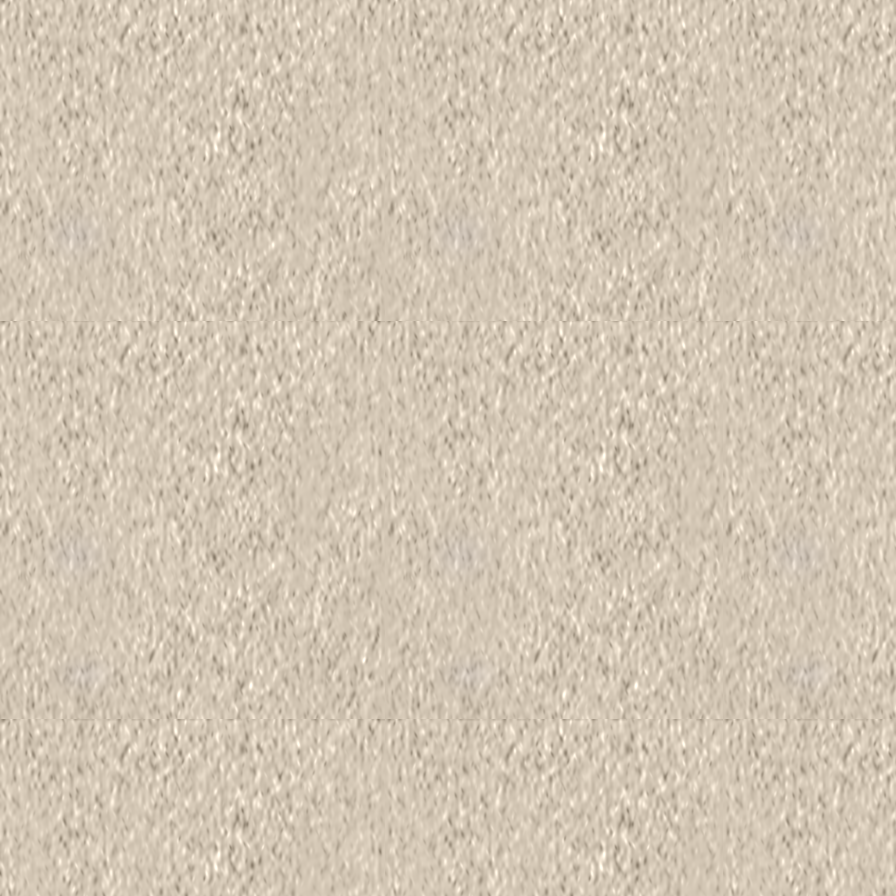
Reproduce this texture procedurally as a WebGL 2 fragment shader.

```glsl
#version 300 es
precision highp float;
// Beige sandy stone: fine embossed grains on a patch repeated with uneven overlaps.

uniform vec2 u_resolution;
out vec4 fragColor;

const vec3 BASE = vec3(0.830, 0.780, 0.709);
const vec3 BLUISH = vec3(-0.010, -0.003, 0.020);
const vec2 CUT_A = vec2(0.430, 0.358);       // start of the second column and row
const vec2 CUT_B = vec2(0.807, 0.803);       // start of the third column and row
const vec2 CHIP_CELLS = vec2(135.0, 95.0);   // chips per canvas side
const vec2 CHIP_RADIUS = vec2(0.0021, 0.0047);
const vec2 GRAIN_SCALE = vec2(250.0, 135.0);
const vec2 PATCH_SCALE = vec2(26.0, 18.0);
const float CHIP_DARK = -0.19;
const float CHIP_LIGHT = 0.165;
const float CHIP_BEVEL = 0.06;
const float GRAIN_DEPTH = 0.12;
const float MOTTLE = 0.024;
const float JOIN_WIDTH = 0.006;
const float SEAM_WIDTH = 0.0016;
const float SEAM_DEPTH = 0.08;

vec3 hash3(vec2 p) {
  vec3 q = fract(p.xyx * vec3(0.1031, 0.1030, 0.0973));
  q += dot(q, q.yxz + 33.33);
  return fract((q.xxy + q.yzz) * q.zyx);
}

float valueNoise(vec2 p) {
  vec2 i = floor(p);
  vec2 f = fract(p);
  f = f * f * (3.0 - 2.0 * f);
  float low = mix(hash3(i).x, hash3(i + vec2(1, 0)).x, f.x);
  float high = mix(hash3(i + vec2(0, 1)).x, hash3(i + 1.0).x, f.x);
  return mix(low, high, f.y);
}

// Soft bump around a centre, used for regional variation
float bump(vec2 p, vec2 centre, vec2 size) {
  vec2 d = (p - centre) / size;
  return exp(-dot(d, d));
}

// Position inside the current copy of the patch
vec2 patchCoord(vec2 p) {
  return p - mix(mix(vec2(0.0), CUT_A, step(CUT_A, p)), CUT_B, step(CUT_B, p));
}

// Scattered upright chips, each with a lit and a shaded side
float chips(vec2 p) {
  vec2 cell = floor(p * CHIP_CELLS);
  float shade = 0.0;
  for (int y = -1; y <= 1; y++) {
    for (int x = -1; x <= 1; x++) {
      vec2 id = cell + vec2(x, y);
      vec3 place = hash3(id + 17.0);
      vec3 look = hash3(id + 141.0);
      vec2 d = p - (id + place.xy) / CHIP_CELLS;
      d.x += d.y * mix(-0.40, 0.30, place.z);
      d /= CHIP_RADIUS * mix(0.65, 1.15, look.y);
      float tone = mix(CHIP_DARK, CHIP_LIGHT, look.x);
      shade += exp(-dot(d, d)) * (tone - CHIP_BEVEL * d.x * look.z);
    }
  }
  return shade;
}

// Fine relief lit from the side
float grain(vec2 p) {
  vec2 q = p * GRAIN_SCALE;
  return valueNoise(q) - valueNoise(q + vec2(0.9, 0.2));
}

// Rough and worn-smooth regions of the patch
float roughness(vec2 p) {
  float r = mix(0.65, 1.10, smoothstep(0.2, 0.8, valueNoise(p * PATCH_SCALE + 5.0)));
  r += 0.15 * bump(p, vec2(0.255, 0.15), vec2(0.06, 0.22));
  r += 0.20 * bump(p, vec2(0.16, 0.03), vec2(0.22, 0.04));
  r -= 0.35 * bump(p, vec2(0.15, 0.11), vec2(0.040, 0.035));
  r -= 0.30 * bump(p, vec2(0.155, 0.29), vec2(0.025, 0.08));
  r -= 0.45 * bump(p, vec2(0.342, 0.22), vec2(0.009, 0.16));
  return clamp(r, 0.25, 1.25);
}

void main() {
  vec2 uv = gl_FragCoord.xy / u_resolution;
  uv.y = 1.0 - uv.y;
  vec2 p = patchCoord(uv);

  // Relief fades where columns of patches join
  float joinGap = min(abs(uv.x - CUT_A.x), abs(uv.x - CUT_B.x));
  float relief = roughness(p) * mix(0.25, 1.0, smoothstep(0.0, JOIN_WIDTH, joinGap));
  float shade = relief * (chips(p) + GRAIN_DEPTH * grain(p));

  // Slow tonal drift
  float drift = 0.6 * valueNoise(p * 11.0 + 40.0) + 0.4 * valueNoise(p * 27.0 + 9.0);
  shade += MOTTLE * (drift - 0.5) * smoothstep(0.0, 3.0 * JOIN_WIDTH, joinGap);
  shade -= 0.012 * bump(p, vec2(0.04, 0.39), vec2(0.05, 0.05));

  // Broken dark line where rows of patches meet
  float seam = exp(-pow(p.y / SEAM_WIDTH, 2.0)) * step(CUT_A.y, uv.y);
  shade -= SEAM_DEPTH * seam * smoothstep(0.45, 0.8, valueNoise(vec2(p.x * 120.0, 3.0)));

  // Faint cool stains
  float stain = bump(p, vec2(0.085, 0.262), vec2(0.028, 0.022));
  stain += bump(p, vec2(0.095, 0.395), vec2(0.025, 0.016));

  fragColor = vec4(clamp(BASE + shade + BLUISH * stain, 0.0, 1.0), 1.0);
}
```
